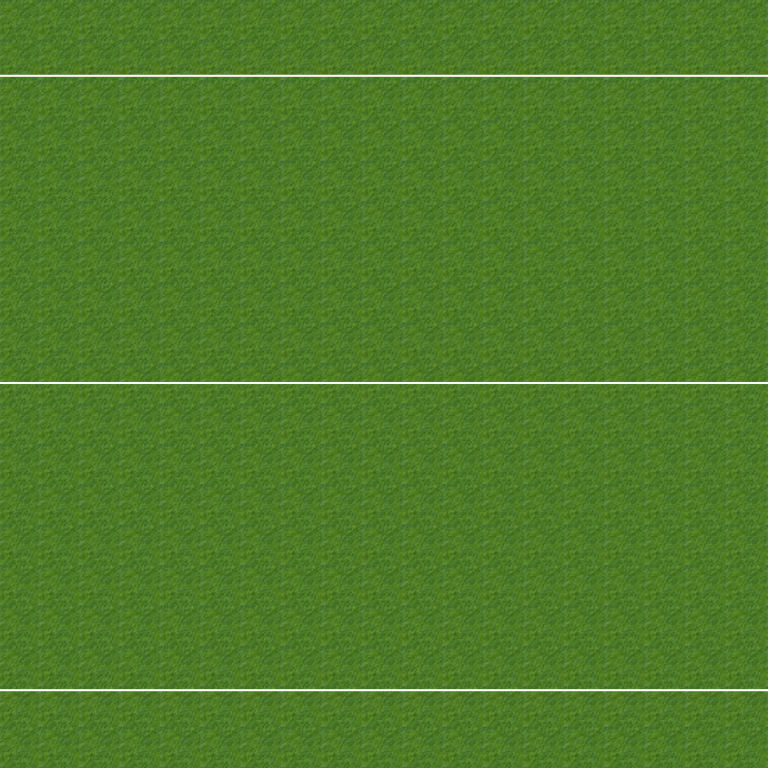
Reproduce this texture procedurally as a three.js fragment shader.

```glsl
// Mown turf in 19 by 19 repeating tiles, crossed by three thin white field lines.
varying vec2 vUv;

float hash(vec2 p) {
  vec3 q = fract(p.xyx * vec3(0.1031, 0.1030, 0.0973));
  q += dot(q, q.yzx + 33.33);
  return fract((q.x + q.y) * q.z);
}

// Value noise that wraps after a whole number of cells
float wrapNoise(vec2 p, float period) {
  vec2 cell = floor(p);
  vec2 f = fract(p);
  f = f * f * (3.0 - 2.0 * f);
  vec2 a = mod(cell, period);
  vec2 b = mod(cell + 1.0, period);
  return mix(mix(hash(a), hash(vec2(b.x, a.y)), f.x),
             mix(hash(vec2(a.x, b.y)), hash(b), f.x), f.y);
}

vec3 turf(vec2 tile) {
  // Leaning blades: whole-number shears keep the tile seamless
  float steep = wrapNoise(11.0 * vec2(2.0 * tile.x - tile.y, tile.x + tile.y), 11.0);
  float slanted = wrapNoise(8.0 * vec2(2.0 * tile.x - 3.0 * tile.y, tile.x + tile.y) + 3.0, 8.0);
  float grain = wrapNoise(29.0 * tile, 29.0);
  float shade = 0.3 * steep + 0.35 * slanted + 0.35 * grain;
  vec3 color = mix(vec3(0.205, 0.37, 0.075), vec3(0.415, 0.6, 0.235), shade);

  // Warm and cool tufts, with a weak broader drift
  float tufts = 0.7 * wrapNoise(13.0 * tile, 13.0) + 0.3 * wrapNoise(4.0 * tile, 4.0);
  color += (tufts - 0.5) * vec3(0.04, 0.03, -0.09);

  // Faint pale fringe along the upright tile seams
  float seam = 0.5 - abs(fract(tile.x) - 0.5);
  return color + vec3(0.016, 0.01, 0.03) * (1.0 - smoothstep(0.0, 0.08, seam));
}

void main() {
  vec3 color = turf(vUv * 19.0);

  // Field lines, one every 0.4 of the height
  float lineDistance = 0.4 * abs(fract((vUv.y - 0.1013) / 0.4 + 0.5) - 0.5);
  float coverage = clamp((0.00135 - lineDistance) / fwidth(vUv.y) + 0.5, 0.0, 1.0);
  color = mix(color, vec3(0.99, 0.99, 0.985), coverage);

  gl_FragColor = vec4(color, 1.0);
}
```
